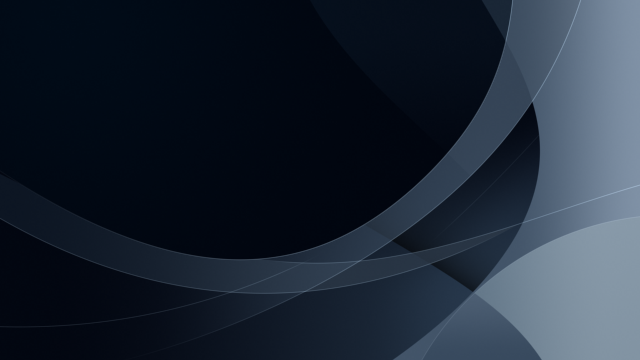
Give the GLSL for this background, as a WebGL 2 fragment shader.

```glsl
#version 300 es
precision highp float;

uniform vec2 u_resolution;
out vec4 fragColor;

float hash(vec2 p) {
    vec3 q = fract(p.xyx * 0.1031);
    q += dot(q, q.yzx + 33.33);
    return fract((q.x + q.y) * q.z);
}

// Signed distance to a bowed chord a-b, positive on its left.
// The bow is t(1-t)(k.x + k.y t^k.z), swelling to the right.
float arc(vec2 p, vec2 a, vec2 b, vec3 k) {
    vec2 d = b - a, q = p - a;
    float len = length(d);
    float t = dot(q, d) / (len * len);
    float power = pow(clamp(t, 0.0001, 1.0), k.z);
    float swell = k.x + k.y * power;
    float slope = (1.0 - 2.0 * t) * swell + (1.0 - t) * k.y * k.z * power;
    float side = (d.x * q.y - d.y * q.x) / len;
    return (side + t * (1.0 - t) * swell) * inversesqrt(1.0 + slope * slope / (len * len));
}

float cover(float d) {
    float soft = 0.8 / u_resolution.y;
    return smoothstep(-soft, soft, d);
}

float hairline(float d) {
    float width = max(0.0022, 1.1 / u_resolution.y);
    return 1.0 - smoothstep(0.0, width, abs(d));
}

void main() {
    vec2 p = gl_FragCoord.xy / u_resolution.y;
    p.x += 0.5 * (16.0 / 9.0 - u_resolution.x / u_resolution.y);

    // Sweeping edges
    float bowl = arc(p, vec2(0.0, 0.5255), vec2(1.424, 1.0), vec3(1.91, 1.39, 8.0));
    float ringBase = arc(p, vec2(0.0, 0.3935), vec2(1.44, 0.377), vec3(0.8, 0.0, 1.0));
    float ringTop = arc(p, vec2(0.741, 0.278), vec2(1.778, 0.486), vec3(0.36, -0.27, 1.0));
    float bandEdge = arc(p, vec2(0.347, 0.0), vec2(1.613, 1.0), vec3(0.706, 0.37, 2.0));
    float lowerArc = arc(p, vec2(0.0, 0.0926), vec2(0.829, 0.264), vec3(0.2, 0.0, 1.0));
    float lens = arc(p, vec2(1.31, 0.185), vec2(1.338, 1.0), vec3(0.73, -0.21, 3.0));
    float fold = arc(p, vec2(0.861, 1.0), vec2(1.475, 0.306), vec3(0.2, -0.35, 1.0));
    float crease = arc(p, vec2(0.891, 0.444), vec2(1.505, 0.0), vec3(-0.1, -0.19, 2.0));
    float glint = arc(p, vec2(1.2, 0.33), vec2(1.48, 0.606), vec3(0.02, 0.0, 1.0));
    float disc = 0.799 - distance(p, vec2(1.866, -0.396));

    float inBowl = cover(bowl);
    float inLens = cover(lens);
    float inBand = cover(bandEdge) * (1.0 - inBowl);
    float inRing = cover(ringBase) * cover(-ringTop) * (1.0 - inBowl);
    float inDisc = cover(disc);

    // Lower field, with the shadow above the crease
    float haze = smoothstep(0.1, 1.6, p.x) * (1.0 - smoothstep(0.15, 0.75, p.y));
    vec3 color = mix(vec3(0.008, 0.025, 0.065), vec3(0.14, 0.20, 0.27), haze);
    color += vec3(0.025, 0.035, 0.045) * smoothstep(1.0, 1.3, p.x) * smoothstep(0.0, 0.18, -bandEdge);
    float shadow = cover(crease) * exp(-max(crease, 0.0) * 14.0) * smoothstep(0.9, 1.05, p.x);
    color *= 1.0 - 0.6 * shadow;

    // Translucent bands
    vec3 ringColor = mix(vec3(0.06, 0.10, 0.155), vec3(0.17, 0.22, 0.28), smoothstep(0.0, 1.0, p.x));
    color = mix(color, ringColor, 0.8 * inRing);
    float bandGlow = 0.8 * smoothstep(0.4, 1.4, p.x);
    color = mix(color, vec3(0.24, 0.31, 0.39), inBand * bandGlow);

    // Pale field on the right
    vec3 pale = mix(vec3(0.26, 0.33, 0.41), vec3(0.50, 0.57, 0.65), smoothstep(1.4, 1.8, p.x));
    pale *= 1.0 - 0.08 * inBand;
    color = mix(pale, color, inLens);

    // Dark bowl
    vec3 night = vec3(0.004, 0.02, 0.058);
    night += vec3(0.0, 0.024, 0.034) * exp(-3.0 * dot(p - vec2(0.2, 0.95), p - vec2(0.2, 0.95)));
    night += vec3(0.018, 0.034, 0.044) * cover(fold) * smoothstep(0.45, 0.95, p.y);
    night = mix(vec3(0.10, 0.15, 0.21), night, inLens);
    color = mix(color, night, inBowl);
    color += 0.015 * cover(fold) * inBand * inLens;

    // Bright disc, split by the crease
    float light = smoothstep(1.2, 1.7, p.x);
    vec3 discColor = mix(vec3(0.37, 0.45, 0.52), vec3(0.52, 0.59, 0.65), light);
    discColor += 0.06 * (p.y - 0.2);
    vec3 discShade = mix(vec3(0.22, 0.29, 0.37), vec3(0.30, 0.37, 0.45), smoothstep(0.0, 0.2, p.y));
    color = mix(color, mix(discShade, discColor, cover(crease)), inDisc);

    // Fine rims
    float open = 1.0 - inDisc;
    float rims = 0.20 * hairline(bowl) * smoothstep(-0.3, 0.9, p.x);
    rims += 0.16 * hairline(bandEdge) * smoothstep(0.2, 1.2, p.x);
    rims += 0.13 * hairline(ringBase) * (1.0 - smoothstep(1.2, 1.44, p.x));
    rims += 0.12 * hairline(ringTop) * smoothstep(0.72, 0.85, p.x);
    rims += 0.09 * hairline(lowerArc) * (1.0 - smoothstep(0.75, 0.9, p.x));
    rims += 0.04 * hairline(glint) * smoothstep(1.18, 1.3, p.x) * inLens * (1.0 - inBowl);
    color += vec3(0.85, 0.95, 1.0) * rims * open;
    color += 0.05 * hairline(disc);

    // Dither
    color += (hash(floor(p * 288.0)) - 0.5) * 0.004;
    fragColor = vec4(clamp(color, 0.0, 1.0), 1.0);
}
```
